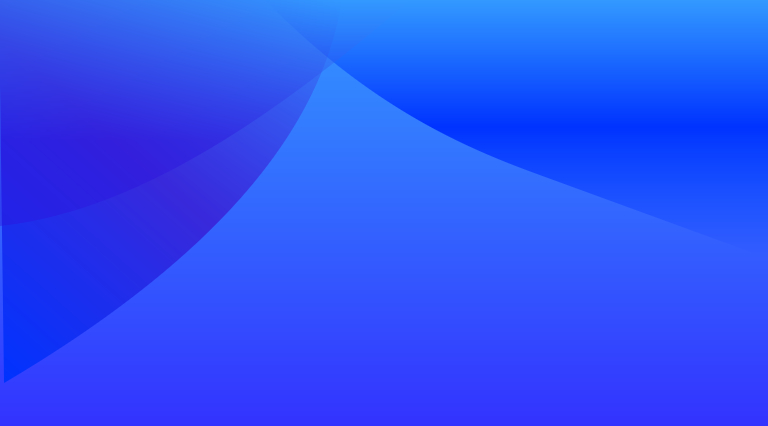
Write a WebGL 1 fragment shader that draws this background.

```glsl
precision highp float;

uniform vec2 u_resolution;

const float ASPECT = 1.803;
const vec3 SKY = vec3(0.20, 0.60, 1.00);
const vec3 INDIGO = vec3(0.20, 0.20, 1.00);
const vec3 COBALT = vec3(0.00, 0.20, 1.00);
const vec3 VIOLET = vec3(0.22, 0.16, 0.86);
const vec3 DEEP_VIOLET = vec3(0.17, 0.07, 0.87);

// Cubic coefficients, lowest power first
const vec4 VEIL_EDGE = vec4(0.5305, -0.109, -0.598, 0.1443);
const vec4 SAIL_EDGE = vec4(0.8028, -0.160, -0.7056, -0.1088);
const vec2 SAIL_START = vec2(0.0, 0.892);
const vec2 SAIL_END = vec2(0.798, 0.0);
const float SAIL_LEAN = 0.0135;

const float WING_SLOPE = 0.365;
const float WING_OFFSET = -0.0517;
const float WING_BEND_X = 1.2676;
const float WING_BEND = 0.5014;
const float WING_POWER = 2.4;
const float WING_BAND = 0.298;
const float WING_FADE = 0.600;

const float VEIL_ALPHA = 0.42;
const float VEIL_DEPTH = 0.33;

float cubic(vec4 c, float t) {
  return c.x + t * (c.y + t * (c.z + t * c.w));
}

float cubicSlope(vec4 c, float t) {
  return c.y + t * (2.0 * c.z + t * 3.0 * c.w);
}

// Smooth edge for an axis-aligned gap to a curve of the given slope
float coverage(float gap, float slope) {
  float dist = gap / sqrt(1.0 + slope * slope);
  return clamp(0.5 + dist * u_resolution.y, 0.0, 1.0);
}

// Right wing: bright top, cobalt band, fading lower part
vec3 addWing(vec3 base, vec2 p) {
  float bend = max(WING_BEND_X - p.x, 0.0);
  float edge = WING_SLOPE * p.x + WING_OFFSET - WING_BEND * pow(bend, WING_POWER);
  float slope = WING_SLOPE + WING_BEND * WING_POWER * pow(bend, WING_POWER - 1.0);
  vec3 tint = mix(SKY, COBALT, clamp(p.y / WING_BAND, 0.0, 1.0));
  float fade = clamp((WING_FADE - p.y) / (WING_FADE - WING_BAND), 0.0, 1.0);
  return mix(base, tint, fade * coverage(edge - p.y, slope));
}

// Left sail: diagonal cobalt to violet, then clear
vec3 addSail(vec3 base, vec2 p) {
  vec2 axis = SAIL_END - SAIL_START;
  float t = dot(p - SAIL_START, axis) / dot(axis, axis);
  vec3 tint = mix(COBALT, VIOLET, clamp(2.0 * t, 0.0, 1.0));
  float alpha = clamp(2.0 - 2.0 * t, 0.0, 1.0);
  float right = coverage(cubic(SAIL_EDGE, p.y) - p.x, cubicSlope(SAIL_EDGE, p.y));
  float left = coverage(p.x - SAIL_LEAN * (p.y - 0.2), SAIL_LEAN);
  return mix(base, tint, alpha * right * left);
}

// Upper left veil: translucent sky to deep violet
vec3 addVeil(vec3 base, vec2 p) {
  vec3 tint = mix(SKY, DEEP_VIOLET, clamp(p.y / VEIL_DEPTH, 0.0, 1.0));
  float inside = coverage(cubic(VEIL_EDGE, p.x) - p.y, cubicSlope(VEIL_EDGE, p.x));
  inside *= step(p.x, 1.0);
  return mix(base, tint, VEIL_ALPHA * inside);
}

void main() {
  // Height units, measured down from the top edge
  vec2 uv = gl_FragCoord.xy / u_resolution;
  vec2 p = vec2(uv.x * ASPECT, 1.0 - uv.y);

  vec3 color = mix(SKY, INDIGO, p.y);
  color = addWing(color, p);
  color = addSail(color, p);
  color = addVeil(color, p);
  gl_FragColor = vec4(color, 1.0);
}
```
